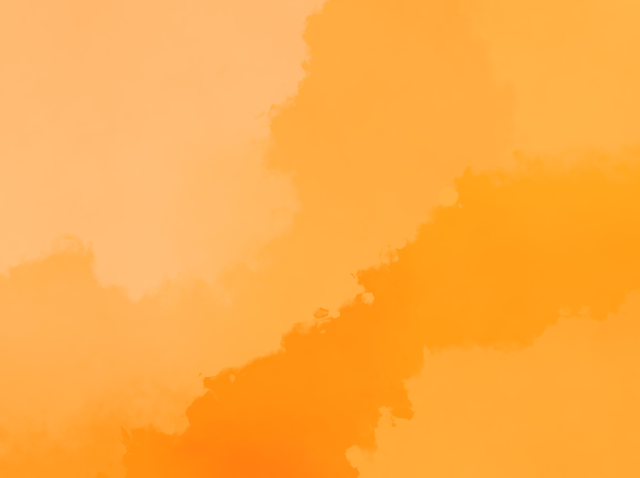
Reproduce this background procedurally as a Shadertoy shader.

```glsl
// Soft orange watercolour washes with ragged, dabbed borders.
#define WARP 0.080        // reach of the ragged borders
#define LOBE 0.034        // reach of the round dabs on the borders
#define LOBE_SCALE 34.0   // dabs per canvas height
#define SOFT 0.014        // border softness
#define MOTTLE 0.035      // tint variation inside each wash
#define SCATTER 0.05      // spread of the flecks around the borders

float hash(vec2 p) {
    return fract(sin(dot(p, vec2(127.1, 311.7))) * 43758.5453);
}

float noise(vec2 p) {
    vec2 i = floor(p), f = fract(p);
    f = f * f * (3.0 - 2.0 * f);
    return mix(mix(hash(i), hash(i + vec2(1, 0)), f.x),
               mix(hash(i + vec2(0, 1)), hash(i + vec2(1, 1)), f.x), f.y);
}

// Layered noise, centred on zero
float fbm(vec2 p) {
    float sum = 0.0, amp = 0.5;
    for (int i = 0; i < 5; i++) {
        sum += amp * (noise(p) - 0.5);
        p = mat2(1.6, 1.2, -1.2, 1.6) * p + 7.3;
        amp *= 0.56;
    }
    return sum;
}

// Round brush dabs of random size and sign, one per cell
float dabs(vec2 p) {
    vec2 cell = floor(p);
    float sum = 0.0;
    for (int j = -1; j <= 1; j++)
        for (int i = -1; i <= 1; i++) {
            vec2 c = cell + vec2(i, j);
            vec2 centre = c + vec2(hash(c), hash(c + 19.7));
            float radius = mix(0.25, 0.75, hash(c + 41.3));
            float disc = 1.0 - smoothstep(radius - 0.2, radius, length(p - centre));
            sum += disc * (hash(c + 63.1) - 0.5);
        }
    return sum;
}

float rise(float a, float b, float x) { return smoothstep(a, b, x); }

// Upper border of the deep diagonal wash
float deepTop(float x) {
    return -0.02 + 0.13 * rise(0.17, 0.22, x) + 0.11 * rise(0.29, 0.35, x)
        + 0.09 * rise(0.36, 0.48, x) + 0.06 * rise(0.47, 0.57, x)
        + 0.08 * rise(0.56, 0.59, x) + 0.10 * rise(0.59, 0.68, x)
        + 0.09 * rise(0.68, 0.73, x) + 0.02 * rise(0.73, 0.95, x);
}

// Lower border of the deep diagonal wash
float deepBottom(float x) {
    return -0.10 + 0.15 * rise(0.52, 0.56, x) + 0.18 * rise(0.59, 0.64, x)
        + 0.04 * rise(0.64, 0.68, x) + 0.12 * rise(0.80, 1.0, x);
}

// Right and lower borders of the peach wash
float peachRight(float y) {
    return 0.428 + 0.017 * rise(0.48, 0.58, y) - 0.02 * rise(0.60, 0.73, y)
        + 0.062 * rise(0.72, 0.90, y) - 0.007 * rise(0.90, 1.0, y);
}

float peachBottom(float x) {
    return 0.433 + 0.045 * rise(0.0, 0.11, x) - 0.085 * rise(0.12, 0.18, x)
        + 0.04 * rise(0.33, 0.43, x);
}

float cover(float d, float soft) { return smoothstep(-soft, soft, d); }

void mainImage(out vec4 fragColor, in vec2 fragCoord) {
    vec2 uv = fragCoord / iResolution.xy;
    vec2 p = fragCoord / iResolution.y;

    // Ragged borders, dabs and fine flecks
    vec2 rough = vec2(fbm(p * 15.0), fbm(p * 15.0 + 31.7));
    float lobes = dabs(p * LOBE_SCALE + rough * 1.5);
    float flecks = SCATTER * fbm(p * 34.0 + 11.0);
    vec2 q = uv + WARP * rough + LOBE * lobes * vec2(0.7, -1.0);

    // Middle wash, and the lower left wash darkening in patches downwards
    vec3 col = mix(vec3(1.0, 0.69, 0.28), vec3(1.0, 0.67, 0.25), rise(0.42, 0.68, uv.y));
    vec3 lowLeft = mix(vec3(1.0, 0.665, 0.26), vec3(1.0, 0.70, 0.35), rise(0.08, 0.36, q.y + flecks));
    float patches = 1.0 - rise(-0.02, 0.16, q.y - 0.25 * q.x + 2.0 * flecks);
    lowLeft = mix(lowLeft, vec3(1.0, 0.60, 0.12), 0.9 * patches);
    col = mix(col, lowLeft, (1.0 - rise(0.22, 0.46, q.x)) * (1.0 - rise(0.36, 0.52, q.y)));

    // Peach wash, thinner towards its lower right
    vec3 peach = mix(vec3(1.0, 0.745, 0.47), vec3(1.0, 0.725, 0.44), rise(0.55, 1.0, uv.y));
    float thin = rise(0.22, 0.43, q.x) * (1.0 - rise(0.60, 0.82, q.y));
    peach = mix(peach, vec3(1.0, 0.715, 0.37), thin);
    float peachSoft = mix(0.026, SOFT, rise(0.60, 0.85, uv.y));
    col = mix(col, peach, cover(peachRight(q.y) - q.x + flecks, peachSoft)
                        * cover(q.y - peachBottom(q.x) + flecks, 0.028));

    // Golden wash in the upper right
    float goldLeft = 0.745 + 0.06 * rise(0.70, 1.0, 1.7 - q.y);
    col = mix(col, vec3(1.0, 0.70, 0.28), cover(q.x - goldLeft, 0.028) * rise(0.55, 0.75, uv.y));

    // Lower right wash and the deep wash above it
    float top = deepTop(q.x) - q.y + 0.6 * flecks;
    float bottom = q.y - deepBottom(q.x) + 0.6 * flecks;
    vec3 lowRight = mix(vec3(1.0, 0.665, 0.22), vec3(1.0, 0.64, 0.17), rise(0.20, 0.38, uv.y));
    col = mix(col, lowRight, 1.0 - cover(bottom, 0.024));
    vec3 deep = mix(vec3(1.0, 0.575, 0.075), vec3(1.0, 0.615, 0.09), rise(0.54, 0.66, q.x));
    deep = mix(deep, vec3(1.0, 0.645, 0.11), rise(0.40, 0.64, q.y) * rise(0.56, 0.70, q.x));
    deep = mix(deep, vec3(1.0, 0.50, 0.06), 1.0 - rise(0.0, 0.20, length(q - vec2(0.39, 0.01))));
    float topSoft = mix(SOFT, 0.045, rise(0.74, 0.90, uv.x));
    col = mix(col, deep, cover(top, topSoft) * cover(bottom, 0.02));

    // Single round dab beside the deep wash
    float roundDab = length(p - vec2(0.938, 0.589)) - 0.020;
    col = mix(col, vec3(1.0, 0.70, 0.26), 0.9 * cover(-roundDab, 0.003));

    // Pigment mottling
    float pigment = fbm(p * 5.0 + 3.1) + 0.2 * lobes;
    col += MOTTLE * pigment * vec3(0.0, 0.8, 1.3);
    fragColor = vec4(clamp(col, 0.0, 1.0), 1.0);
}
```
